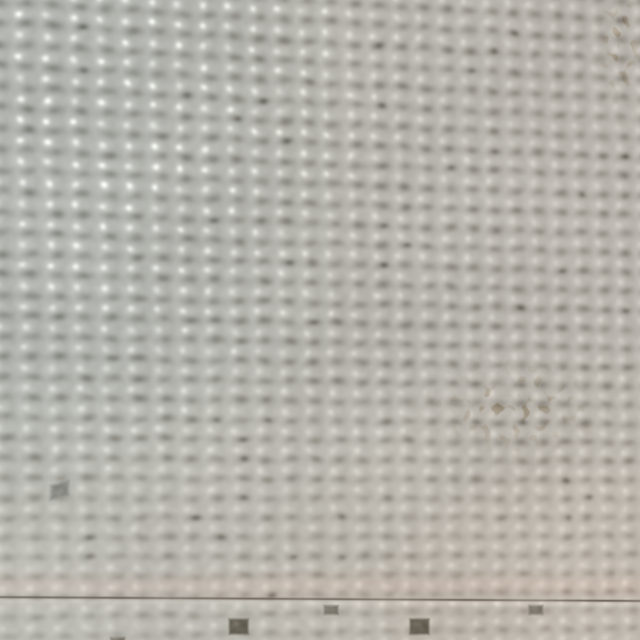
This texture is drawn by a Shadertoy shader. Its source:

```glsl
// Pale moulded plastic sheet covered in a grid of small glossy bumps, with a seam and slots below.

float hash(vec2 p) {
    p = fract(p * vec2(0.1031, 0.1137));
    p += dot(p, p.yx + 33.33);
    return fract((p.x + p.y) * p.x * 17.0);
}

vec2 gradient(vec2 cell) {
    float angle = 6.2832 * hash(cell + 19.0);
    return vec2(cos(angle), sin(angle));
}

float gradientNoise(vec2 p) {
    vec2 i = floor(p), f = p - i;
    vec2 w = f * f * f * (f * (f * 6.0 - 15.0) + 10.0);
    vec2 e = vec2(1.0, 0.0);
    float low = mix(dot(gradient(i), f), dot(gradient(i + e), f - e), w.x);
    float high = mix(dot(gradient(i + e.yx), f - e.yx), dot(gradient(i + 1.0), f - 1.0), w.x);
    return mix(low, high, w.y);
}

// Soft elliptical spot, 1 at its centre
float spot(vec2 d, vec2 radius) {
    d /= radius;
    return exp(-dot(d, d));
}

// Rectangle with soft edges
float softBox(vec2 d, vec2 halfSize, float blur) {
    vec2 q = abs(d) - halfSize;
    float dist = length(max(q, 0.0)) + min(max(q.x, q.y), 0.0);
    return 1.0 - smoothstep(-blur, blur, dist);
}

// Grid coordinates with perspective: cells shrink to the right and downwards
vec2 bumpGrid(vec2 p) {
    float x = p.x - 0.018 * p.y;
    vec2 g = vec2(x * (23.0 + 3.85 * x) - 0.66,
                  p.y * (30.0 + 2.5 * p.x + 1.2 * p.y) - 2.0 * p.x - 0.65);
    return g + 0.14 * vec2(gradientNoise(g * 0.7), gradientNoise(g * 0.7 + 51.0));
}

void mainImage(out vec4 fragColor, in vec2 fragCoord) {
    // Position measured from the top left
    vec2 p = fragCoord / iResolution.xy;
    p.y = 1.0 - p.y;
    float seamY = 0.933 + 0.006 * p.x;
    float belowSeam = smoothstep(-0.004, 0.004, p.y - seamY);

    // Sheet: cool on the left, warm on the right and near the seam
    vec3 color = mix(vec3(0.695, 0.705, 0.685), vec3(0.715, 0.700, 0.670), smoothstep(0.0, 0.9, p.x));
    color += vec3(0.030, 0.018, 0.010) * smoothstep(0.5, 0.92, p.y);
    color += vec3(0.020, -0.005, -0.010) * spot(vec2(0.0, p.y - 0.915), vec2(1.0, 0.018));
    color += 0.025 * gradientNoise(p * 5.0) + 0.030 * gradientNoise(p * 75.0);

    // Bumps: broad dome, shadow to the lower right, glint on top
    vec2 grid = bumpGrid(p);
    vec2 dome = grid - round(grid);
    vec2 shadeGrid = grid - vec2(0.29, 0.40);
    vec2 shade = shadeGrid - round(shadeGrid);
    float shadeVary = hash(round(shadeGrid) + 7.0);
    float glintVary = hash(round(grid) + 40.0);
    float relief = mix(1.0, 0.65, max(belowSeam, smoothstep(0.6, 1.0, p.y)));
    float gloss = 0.04 + 0.13 * (1.0 - smoothstep(0.1, 0.85, p.x)) * (1.0 - smoothstep(0.2, 0.85, p.y));
    color += relief * 0.055 * spot(dome, vec2(0.31, 0.34));
    color -= relief * (0.11 + 0.08 * shadeVary * shadeVary) * spot(shade, vec2(0.29, 0.22))
           * vec3(0.98, 1.0, 1.02);
    color += gloss * (0.6 + 0.8 * glintVary) * spot(dome + vec2(0.0, 0.05), vec2(0.14, 0.17));

    // Scattered dark grime caught beside a few bumps
    float grime = step(0.95, hash(round(shadeGrid) + 83.0));
    color -= 0.10 * grime * spot(shade - vec2(0.05, 0.0), vec2(0.17, 0.15));

    // Brown scuffs in the lower right and the upper right corner
    float scuffArea = spot(p - vec2(0.80, 0.635), vec2(0.09, 0.05))
                    + spot(p - vec2(0.97, 0.07), vec2(0.025, 0.07));
    float scuff = smoothstep(0.10, 0.40, gradientNoise(p * 65.0 + 9.0));
    color -= vec3(0.10, 0.13, 0.17) * scuff * scuffArea;

    // Stuck grey crumb
    vec2 crumb = p - vec2(0.093, 0.766);
    crumb.y += 0.25 * crumb.x;
    color = mix(color, vec3(0.50, 0.50, 0.48) + 0.08 * gradientNoise(p * 90.0),
                0.85 * softBox(crumb, vec2(0.014, 0.011), 0.005));

    // Seam: thin dark line with a pale lip beneath
    float seamDist = p.y - seamY;
    float seamWear = 0.72 + 0.45 * gradientNoise(vec2(p.x * 9.0, 3.0));
    color += 0.035 * spot(vec2(0.0, seamDist - 0.006), vec2(1.0, 0.004));
    color = mix(color, vec3(0.40, 0.36, 0.32), seamWear * spot(vec2(0.0, seamDist), vec2(1.0, 0.0019)));

    // Slots below the seam, alternating small and large
    for (int i = 0; i < 5; i++) {
        float n = float(i), large = mod(n, 2.0);
        vec2 center = vec2(0.184 + 0.165 * n + 0.024 * sin(1.5 * n), 0.953 + 0.026 * large);
        if (i == 0) center.y = 1.003;
        vec2 d = p - center;
        float slot = softBox(d, mix(vec2(0.011, 0.007), vec2(0.015, 0.012), large), 0.0035);
        vec3 slotColor = mix(vec3(0.45, 0.43, 0.39), vec3(0.36, 0.34, 0.29), large);
        slotColor += 0.07 * spot(d + vec2(0.004, 0.003), vec2(0.007)) + 0.05 * gradientNoise(p * 110.0);
        color = mix(color, slotColor, 0.92 * slot);
    }

    fragColor = vec4(clamp(color, 0.0, 1.0), 1.0);
}
```
